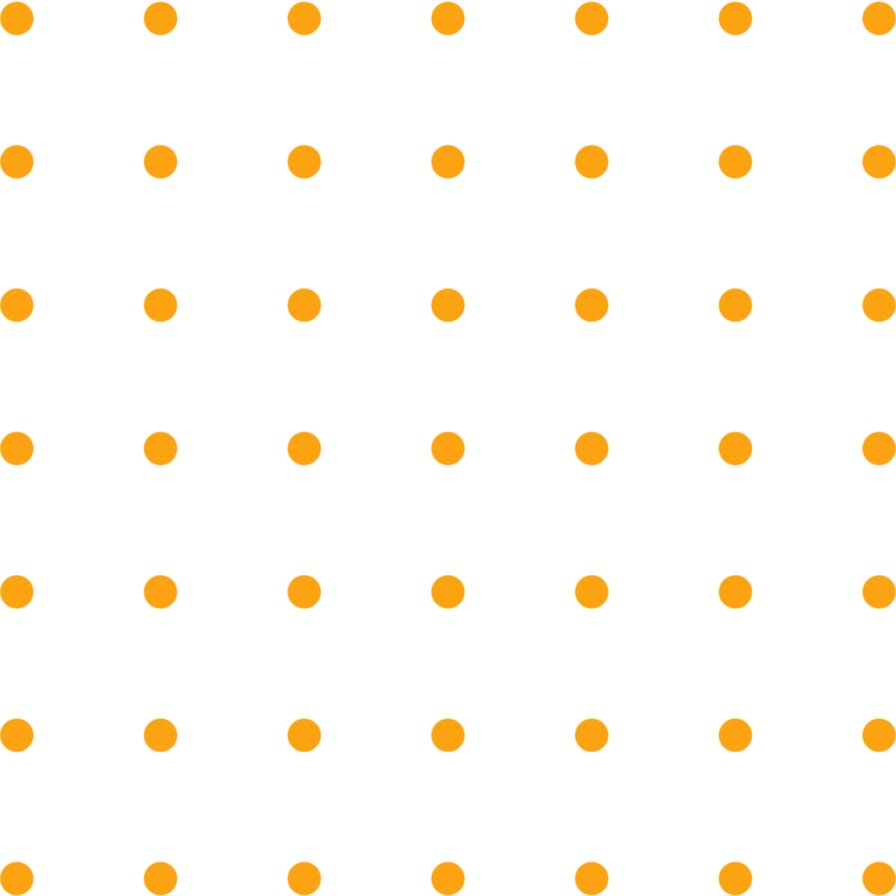
Give the GLSL for this pattern, as a WebGL 1 fragment shader.

```glsl
precision highp float;
// Seven by seven grid of small round orange dots on white.

#define PITCH vec2(0.1604, 0.16)
#define GRID_CENTER vec2(0.0, -0.0006)
#define DOT_RADIUS 0.0186
#define EDGE_SOFTNESS 0.0013
#define LAST_INDEX 3.0
#define DOT_COLOR vec3(0.99, 0.64, 0.07)
#define PAPER_COLOR vec3(1.0)

uniform vec2 u_resolution;

// Signed distance to the nearest dot of the grid.
float dotGridDistance(vec2 p) {
  vec2 index = clamp(floor(p / PITCH + 0.5), -LAST_INDEX, LAST_INDEX);
  return length(p - index * PITCH) - DOT_RADIUS;
}

void main() {
  // Canvas units, centred on the middle dot.
  float side = min(u_resolution.x, u_resolution.y);
  vec2 p = (gl_FragCoord.xy - 0.5 * u_resolution) / side - GRID_CENTER;

  // Smooth edge, never narrower than a pixel.
  float soft = max(EDGE_SOFTNESS, 0.5 / side);
  float coverage = 1.0 - smoothstep(-soft, soft, dotGridDistance(p));

  gl_FragColor = vec4(mix(PAPER_COLOR, DOT_COLOR, coverage), 1.0);
}
```
